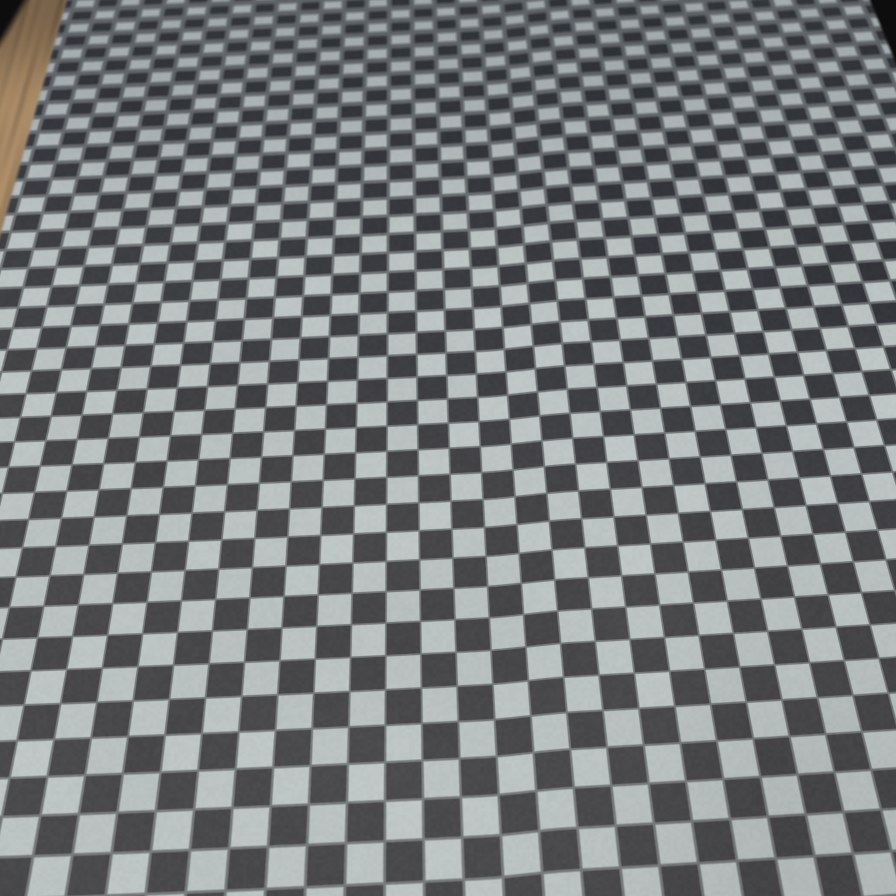
Reproduce this pattern procedurally as a Shadertoy shader.

```glsl
// A printed checkered sheet lying on a wooden table, seen at a slant.
// The canvas is mapped to sheet cells by a perspective divide with a slight
// sag; edges soften away from the focus, then light and paper grain are added.

const float COLUMN_HORIZON = 1.292;   // where columns converge, above the top
const float COLUMN_SCALE = 0.0194;    // cell width per unit below that horizon
const float COLUMN_ORIGIN = 0.4596;   // column zero at the top of the canvas
const float COLUMN_LEAN = 0.014;
const float ROW_HORIZON = 1.1068;
const float ROW_SCALE = 90.59;
const float ROW_OFFSET = 52.34;
const float ROW_TILT = 0.05;
const float ROW_BEND = 0.0154;
const float BUCKLE = 0.0039;
const float SHEET_LEFT = -15.35;      // sheet borders, in cells
const float SHEET_RIGHT = 20.4;
const float FOCUS_BLUR = 0.0018;
const float FAR_BLUR = 0.0034;
const float NEAR_BLUR = 0.0012;
const float INK_LINE = 0.20;
const float GRAIN = 0.022;

const vec3 PAPER = vec3(0.735, 0.765, 0.762);
const vec3 PAPER_FAR = vec3(0.635, 0.665, 0.680);
const vec3 INK = vec3(0.285, 0.283, 0.290);
const vec3 INK_FAR = vec3(0.190, 0.200, 0.222);
const vec3 WOOD = vec3(0.57, 0.465, 0.345);
const vec3 SHADOW = vec3(0.055, 0.050, 0.050);

float hash(vec2 p) {
    vec3 q = fract(vec3(p.xyx) * 0.1031);
    q += dot(q, q.yzx + 33.33);
    return fract((q.x + q.y) * q.z);
}

float noise(vec2 p) {
    vec2 i = floor(p), f = fract(p);
    f = f * f * (3.0 - 2.0 * f);
    return mix(mix(hash(i), hash(i + vec2(1, 0)), f.x),
               mix(hash(i + vec2(0, 1)), hash(i + vec2(1, 1)), f.x), f.y);
}

// Distance to the nearest cell border, in cells
vec2 borderDistance(vec2 cell) {
    return 0.5 - abs(fract(cell) - 0.5);
}

// Softened checker: 1 on paper, 0 on ink
float checker(vec2 cell, vec2 border, float blur) {
    vec2 parity = 1.0 - 2.0 * mod(floor(cell), 2.0);
    vec2 wave = parity * smoothstep(0.0, blur, border);
    return 0.5 + 0.5 * wave.x * wave.y;
}

vec3 table(vec2 p) {
    float along = p.x + 0.28 * p.y;
    float fibre = noise(vec2(along * 160.0, p.y * 9.0));
    vec3 wood = WOOD * (0.88 + 0.22 * fibre);
    wood *= mix(0.8, 1.1, smoothstep(0.0, 0.13, p.y));
    float corner = smoothstep(0.022, 0.036, p.x + 0.6 * p.y);
    return mix(SHADOW, wood, corner);
}

void mainImage(out vec4 fragColor, in vec2 fragCoord) {
    float pixel = 1.0 / iResolution.y;
    vec2 p = fragCoord * pixel;
    p.y = 1.0 - p.y;                  // depth runs from far to near

    // Perspective map from canvas to sheet cells
    float side = p.x - 0.484;
    float rowY = p.y + ROW_TILT * side + ROW_BEND * side * side
               + BUCKLE * smoothstep(0.052, 0.156, side);
    float width = COLUMN_SCALE * (p.y + COLUMN_HORIZON);
    float depth = rowY + ROW_HORIZON;
    float height = depth * depth / ROW_SCALE;
    vec2 cell = vec2((p.x - COLUMN_ORIGIN - COLUMN_LEAN * p.y) / width,
                     ROW_OFFSET - ROW_SCALE / depth);

    // Depth of field
    float far = clamp(1.0 - p.y / 0.5, 0.0, 1.0);
    float blur = FOCUS_BLUR + FAR_BLUR * pow(far, 1.5)
               + NEAR_BLUR * smoothstep(0.72, 1.0, p.y);
    blur = max(blur, 0.9 * pixel);

    // Light falls off to the far right
    float dim = smoothstep(0.75, 0.05, p.y - 0.22 * (p.x - 0.5));
    float farDim = smoothstep(0.36, 0.0, p.y);
    float nearDim = 0.07 * smoothstep(0.5, 1.0, p.x) * smoothstep(0.55, 1.0, p.y);
    vec3 paper = mix(PAPER, PAPER_FAR, farDim);
    vec3 ink = mix(INK, INK_FAR, dim);

    // Printed cells with thin dark seams
    vec2 border = borderDistance(cell) * vec2(width, height);
    float white = checker(cell, border, blur);
    float seam = 1.0 - smoothstep(0.0, blur * 1.2, min(border.x, border.y));
    white *= 1.0 - INK_LINE * seam;
    vec3 sheet = mix(ink, paper, white) * (1.0 - nearDim);

    // Uneven print and paper grain
    sheet *= 1.0 + 0.025 * (hash(floor(cell) + 80.0) - 0.5);
    sheet += GRAIN * (noise(p * 260.0) - 0.5) * (1.0 - 0.6 * far);
    sheet += 0.02 * (noise(p * 7.0) - 0.5);

    // Table on the left, deep shadow on the right
    float soft = max(0.003, pixel);
    float onLeft = smoothstep(-soft, soft, (cell.x - SHEET_LEFT) * width);
    float onRight = smoothstep(-soft, soft, (SHEET_RIGHT - cell.x) * width);
    vec3 color = mix(table(p), sheet, onLeft);
    color = mix(SHADOW, color, onRight);
    fragColor = vec4(color, 1.0);
}
```
